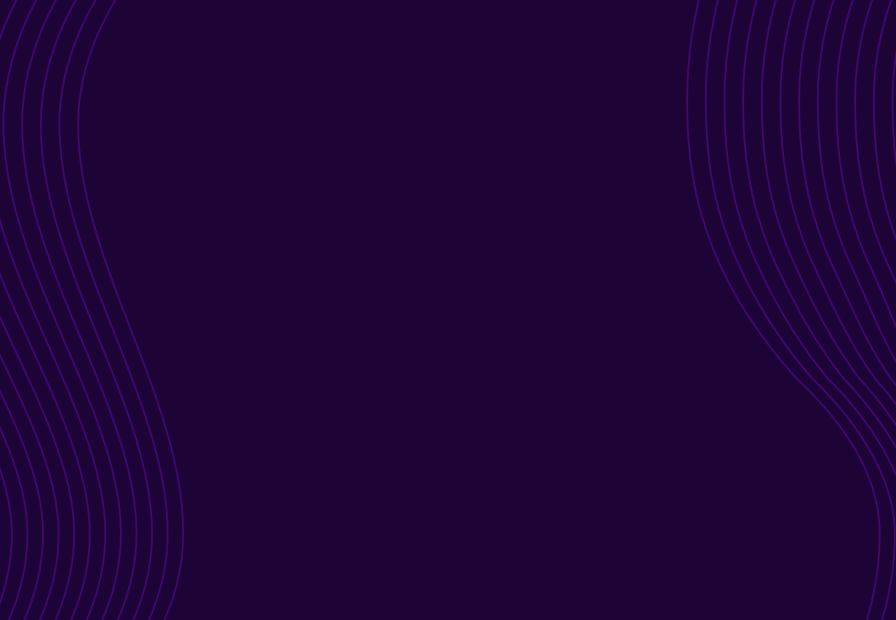
Reproduce this background procedurally as a WebGL 1 fragment shader.

```glsl
precision highp float;
// Two families of thin violet contour lines flowing down the sides of a dark purple field.

uniform vec2 u_resolution;

// Line index across the left family: 0 on its inner line, rising outward.
float leftIndex(vec2 p) {
  float top = max(1.07 - p.y, 0.0) / 1.07;
  float foot = max(p.y - 4.58, 0.0) / 0.74;
  float t = clamp((p.y - 1.07) / 3.51, 0.0, 1.0);
  float edge = 0.67 + 0.9 * smoothstep(0.0, 1.0, t) + 0.32 * top * top - 0.16 * foot * foot;
  float spacing = 0.16 - 0.0265 * smoothstep(0.0, 1.0, pow(t, 1.6)) + 0.01 * top * top;
  return (edge - p.x) / spacing;
}

// The same for the right family, which narrows at its neck.
float rightIndex(vec2 p) {
  float top = max(0.85 - p.y, 0.0) / 0.85;
  float foot = max(p.y - 4.58, 0.0) / 0.74;
  float upper = clamp((p.y - 0.85) / 2.4, 0.0, 1.0);
  float lower = clamp((4.58 - p.y) / 1.33, 0.0, 1.0);
  float edge = 5.89 + 0.94 * pow(upper, 2.3) + 0.71 * (1.0 - lower * lower)
             + 0.1 * top * top - 0.11 * foot * foot;
  float spacing = 0.16 - 0.04 * smoothstep(2.3, 3.9, p.y)
                + 0.01 * smoothstep(3.9, 4.58, p.y) + 0.005 * top * top;
  return (p.x - edge) / spacing;
}

// Coverage of the nearest line; the index gradient turns it into a true distance.
float lineCoverage(float index, float indexRight, float indexDown, float pixel) {
  vec2 gradient = vec2(indexRight - index, indexDown - index) / 0.01;
  float nearest = max(floor(index + 0.5), 0.0);
  float dist = abs(index - nearest) / length(gradient);
  return clamp(0.5 + (0.008 - dist) / pixel, 0.0, 1.0);
}

void main() {
  // The canvas spans 7.68 by 5.32 units, with y running downward.
  vec2 uv = gl_FragCoord.xy / u_resolution;
  vec2 p = vec2(uv.x, 1.0 - uv.y) * vec2(7.68, 5.32);
  float pixel = 7.68 / u_resolution.x;
  vec2 stepX = vec2(0.01, 0.0);
  vec2 stepY = vec2(0.0, 0.01);

  float left = lineCoverage(leftIndex(p), leftIndex(p + stepX), leftIndex(p + stepY), pixel);
  float right = lineCoverage(rightIndex(p), rightIndex(p + stepX), rightIndex(p + stepY), pixel);

  vec3 field = vec3(0.118, 0.01, 0.216);
  vec3 violet = vec3(0.24, 0.03, 0.435);
  gl_FragColor = vec4(mix(field, violet, max(left, right)), 1.0);
}
```
